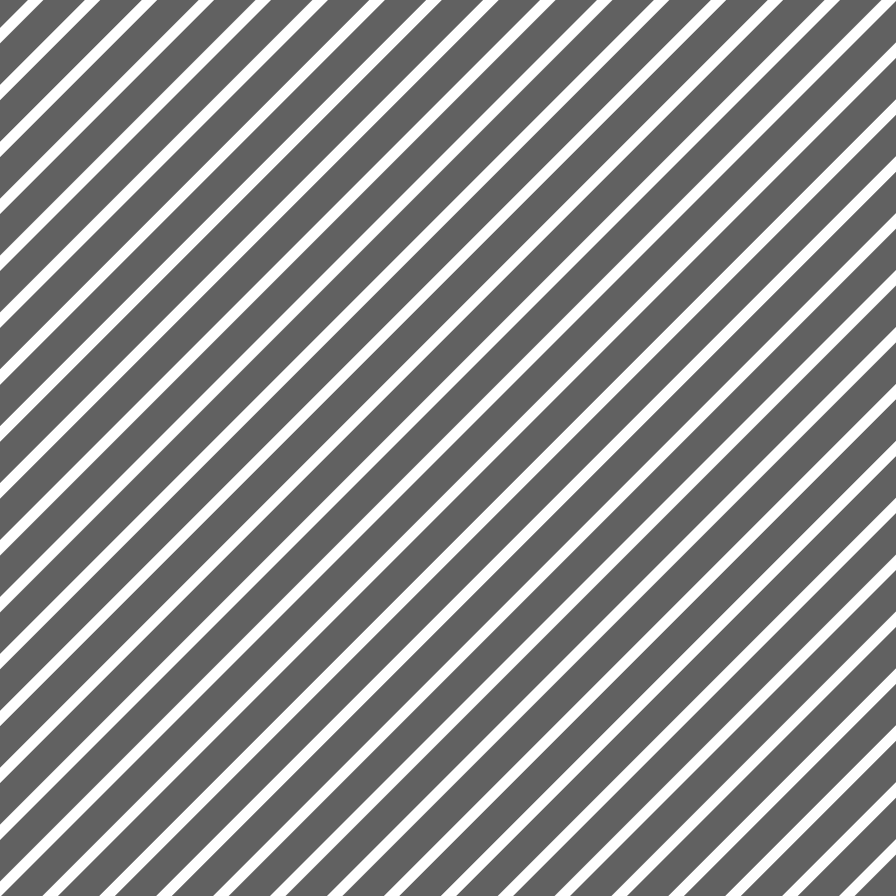
A WebGL 2 fragment shader for this pattern:

```glsl
#version 300 es
precision highp float;
// Even white diagonal stripes rising to the right on a flat grey ground.
// A coordinate across the stripes is folded into one period, and the
// distance to the stripe's centre line gives antialiased coverage.

uniform vec2 u_resolution;
out vec4 fragColor;

const vec3 GROUND_GREY = vec3(0.38);
const vec3 STRIPE_WHITE = vec3(1.0);

// Lengths measured along a canvas edge, as fractions of the canvas
const float PERIOD = 0.06351;
const float STRIPE_WIDTH = 0.0173;
const float FIRST_CENTRE = 0.0398;

// Signed distance to the nearest stripe; negative inside it
float stripeDistance(float across, float period, float centre, float width) {
    float offset = (fract((across - centre) / period + 0.5) - 0.5) * period;
    return abs(offset) - 0.5 * width;
}

// Coverage of a shape whose edge is blended over one pixel
float coverage(float dist, float pixel) {
    return clamp(0.5 - dist / pixel, 0.0, 1.0);
}

void main() {
    float scale = min(u_resolution.x, u_resolution.y);
    vec2 fromTopLeft = vec2(gl_FragCoord.x, u_resolution.y - gl_FragCoord.y) / scale;

    // Stripes follow lines of constant x + y from the upper left corner
    float across = fromTopLeft.x + fromTopLeft.y;
    float dist = stripeDistance(across, PERIOD, FIRST_CENTRE, STRIPE_WIDTH);

    // A pixel spans sqrt(2) times its side in the x + y coordinate
    float pixel = sqrt(2.0) / scale;
    vec3 colour = mix(GROUND_GREY, STRIPE_WHITE, coverage(dist, pixel));
    fragColor = vec4(colour, 1.0);
}
```
